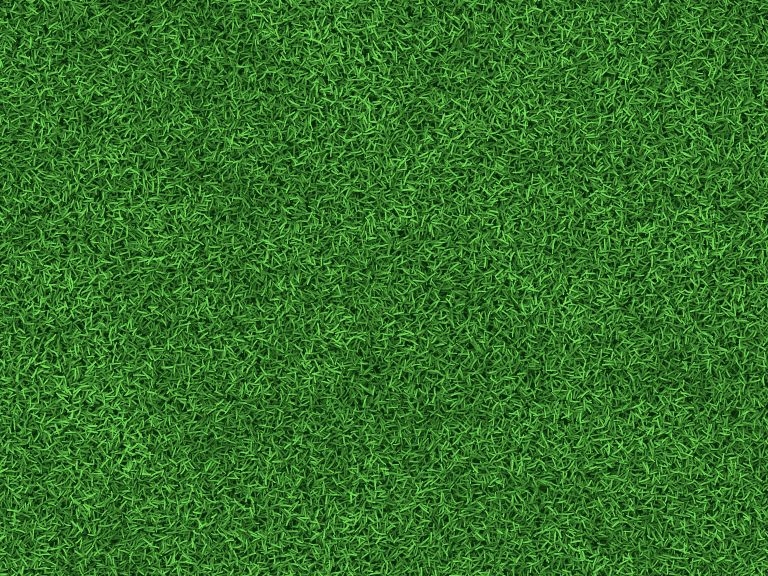
This texture is drawn by a Shadertoy shader. Its source:

```glsl
// Dense short green turf seen from above: layered, randomly turned grass blades.
#define LAYERS 8
#define CELL 0.0140
#define HALF_LENGTH 0.0083
#define HALF_WIDTH 0.00127
#define SHADOW_REACH 0.0032
#define SHADOW_STRENGTH 0.38
#define TONE_LOW 0.20
#define TONE_HIGH 0.90
#define MOTTLE 0.50
#define CONTRAST 1.22
#define SOIL_COLOR vec3(0.045, 0.185, 0.040)
#define BLADE_COLOR vec3(0.415, 0.800, 0.295)

vec4 hash4(vec3 p) {
    vec4 q = fract(p.xyzx * vec4(0.1031, 0.1030, 0.0973, 0.1099));
    q += dot(q, q.wzxy + 33.33);
    return fract((q.xxyz + q.yzzw) * q.zywx);
}

float valueNoise(vec2 p) {
    vec2 i = floor(p), f = fract(p);
    f = f * f * (3.0 - 2.0 * f);
    float a = hash4(vec3(i, 91.0)).x;
    float b = hash4(vec3(i + vec2(1, 0), 91.0)).x;
    float c = hash4(vec3(i + vec2(0, 1), 91.0)).x;
    float d = hash4(vec3(i + vec2(1, 1), 91.0)).x;
    return mix(mix(a, b, f.x), mix(c, d, f.x), f.y);
}

// Distance to a slightly bent blade (x) and position from root to tip (y).
vec2 bladeShape(vec2 q, float halfLength, float bend) {
    float u = clamp(q.x / halfLength, -1.0, 1.0);
    float d = length(q - vec2(u * halfLength, bend * (u * u - 0.4)));
    return vec2(d, 0.5 + 0.5 * u);
}

// Paints one layer of blades and their shadows over the tone below.
float paintLayer(float tone, vec2 p, float layer, float pixel) {
    float height = layer / float(LAYERS - 1);
    vec2 grid = p / CELL + 40.0 + hash4(vec3(layer, 7.0, 3.0)).xy * 9.0;
    vec2 home = floor(grid);
    for (int y = -1; y <= 1; y++)
    for (int x = -1; x <= 1; x++) {
        vec2 cell = home + vec2(x, y);
        vec4 place = hash4(vec3(cell, layer * 3.7 + 11.0));
        vec4 look = hash4(vec3(cell, layer * 5.3 + 57.0));

        // Local frame with the root at the left
        float angle = 6.28318 * place.z;
        float c = cos(angle), s = sin(angle);
        mat2 turn = mat2(c, -s, s, c);
        vec2 offset = (grid - cell - place.xy) * CELL;
        float halfLength = HALF_LENGTH * mix(0.6, 1.15, look.x);
        float bend = (look.y - 0.5) * 0.0024;

        // Soft shadow below and to the right
        vec2 shade = bladeShape(turn * (offset + vec2(-0.0008, 0.0013)), halfLength, bend);
        tone *= 1.0 - SHADOW_STRENGTH * (1.0 - smoothstep(0.0, SHADOW_REACH, shade.x));

        // Blade, tapered and lighter towards its tip
        vec2 blade = bladeShape(turn * offset, halfLength, bend);
        float width = HALF_WIDTH * mix(1.15, 0.75, blade.y) * mix(0.85, 1.2, place.w);
        float cover = clamp(0.5 + (width - blade.x) / pixel, 0.0, 1.0);
        float bladeTone = mix(TONE_LOW, TONE_HIGH, height) * mix(0.62, 1.3, look.z);
        bladeTone *= mix(0.75, 1.15, blade.y);
        tone = mix(tone, bladeTone, cover);
    }
    return tone;
}

void mainImage(out vec4 fragColor, in vec2 fragCoord) {
    vec2 p = fragCoord / iResolution.y;
    float pixel = 1.0 / iResolution.y;

    // Stack the blades from the soil upwards
    float tone = 0.04;
    for (int i = 0; i < LAYERS; i++) tone = paintLayer(tone, p, float(i), pixel);

    // Uneven patches, from broad to fine
    float patches = 0.3 * valueNoise(p * 5.0 + 2.0) + 0.35 * valueNoise(p * 14.0)
                  + 0.35 * valueNoise(p * 32.0 + 5.0);
    tone *= 1.0 + MOTTLE * (patches - 0.5);

    // Contrast around the middle green
    tone = clamp(0.46 + CONTRAST * (tone - 0.46), -0.16, 1.12);
    fragColor = vec4(max(mix(SOIL_COLOR, BLADE_COLOR, tone), 0.0), 1.0);
}
```
